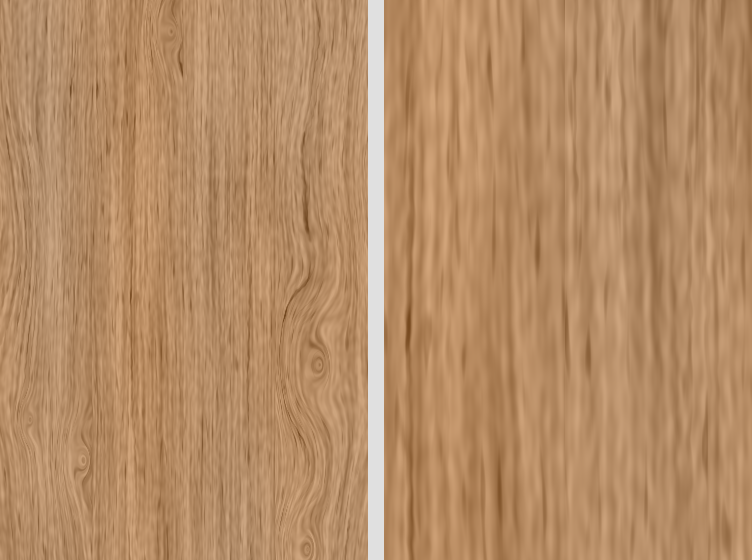
Left, the full canvas; right, a detail of the centre.
This texture is drawn by a Shadertoy shader. Its source:

```glsl
#define DARK vec3(0.55, 0.39, 0.24)
#define LIGHT vec3(0.76, 0.60, 0.45)
#define GREY_SHIFT vec3(-0.040, 0.0, 0.036)
#define PLANK_TONE vec4(0.76, 0.74, 0.83, 0.82)
#define FIGURE vec4(0.70, 0.42, 0.06, 0.90)
#define PLANK_WIDTH 0.1635
#define CLOUDS 0.30
#define FIBRE 0.62
#define RINGS 0.42
#define LINES 0.34
#define PORES 0.55
#define VEINS 0.72

// Knots: centre x, centre y, radius, plank index
const vec4 KNOTS[5] = vec4[5](
    vec4(0.306, 0.945, 0.020, 1.0),
    vec4(0.150, 0.180, 0.022, 0.0),
    vec4(0.055, 0.250, 0.012, 0.0),
    vec4(0.570, 0.345, 0.034, 3.0),
    vec4(0.550, 0.020, 0.026, 3.0));

vec2 hashGradient(vec2 cell) {
    vec3 p = fract(cell.xyx * vec3(0.1031, 0.1030, 0.0973));
    p += dot(p, p.yzx + 33.33);
    return 2.0 * fract((p.xx + p.yz) * p.zy) - 1.0;
}

float gradientNoise(vec2 p) {
    vec2 i = floor(p), f = fract(p);
    vec2 u = f * f * f * (f * (f * 6.0 - 15.0) + 10.0);
    vec2 e = vec2(1.0, 0.0);
    float low = mix(dot(hashGradient(i), f),
                    dot(hashGradient(i + e), f - e), u.x);
    float high = mix(dot(hashGradient(i + e.yx), f - e.yx),
                     dot(hashGradient(i + 1.0), f - 1.0), u.x);
    return mix(low, high, u.y);
}

// Soft line where a value passes through zero
float contourLine(float value, float width) {
    return 1.0 - smoothstep(0.2 * width, width, abs(value));
}

// Grain coordinate across the fibres in x, knot darkness in y
vec2 grainField(vec2 uv, float plank, float figure, vec2 seed) {
    float bend = gradientNoise(uv * vec2(7.0, 2.6) + seed);
    float ripple = gradientNoise(uv * vec2(22.0, 9.0) + seed);
    float grain = uv.x + figure * (0.11 * bend + 0.010 * ripple);
    float core = 0.0;
    for (int i = 0; i < KNOTS.length(); i++) {
        vec4 knot = KNOTS[i];
        if (knot.w != plank) continue;
        vec2 d = (uv - knot.xy) / (knot.z * vec2(1.0, 1.7));
        float r = length(d + 0.3 * vec2(ripple, bend));
        grain = mix(grain, knot.x + 2.2 * knot.z * r, exp(-0.4 * r * r));
        core += exp(-5.0 * r * r);
    }
    return vec2(grain, core);
}

void mainImage(out vec4 fragColor, in vec2 fragCoord) {
    vec2 uv = fragCoord / iResolution.y;
    float plank = clamp(floor(uv.x / PLANK_WIDTH), 0.0, 3.0);
    float figure = FIGURE[int(plank)];
    vec2 seed = vec2(17.3, 41.7) * (plank + 1.0);

    // Grain flow with frayed edges
    vec2 field = grainField(uv, plank, figure, seed);
    float fray = gradientNoise(uv * vec2(130.0, 70.0) + seed);
    float grain = field.x + 0.0025 * fray;
    float fibreX = mix(uv.x, field.x, 0.6);

    // Broad clouds and growth rings
    float cloud = gradientNoise(uv * vec2(12.0, 1.8) + seed);
    float tone = PLANK_TONE[int(plank)] + 0.04 + CLOUDS * cloud;
    float ring = gradientNoise(vec2(grain * 125.0, uv.y * 2.2) + seed);
    tone += RINGS * (0.5 + 0.6 * figure) * ring;

    // Thin dark growth lines, fading in and out
    float lineFade = gradientNoise(uv * vec2(16.0, 2.5) + seed.yx);
    float line = gradientNoise(vec2(grain * 75.0, uv.y * 1.2) - seed);
    tone -= LINES * contourLine(line, 0.13) * smoothstep(-0.1, 0.4, lineFade);

    // Long and fine fibres
    tone += 0.6 * FIBRE * gradientNoise(vec2(fibreX * 52.0, uv.y * 1.2) + seed);
    tone += FIBRE * gradientNoise(vec2(fibreX * 205.0, uv.y * 5.0) + seed);
    tone += 0.75 * FIBRE * gradientNoise(vec2(fibreX * 241.0, uv.y * 47.0));

    // Short dark pores
    float pore = gradientNoise(vec2(fibreX * 215.0, uv.y * 19.0) - seed);
    tone -= PORES * smoothstep(0.18, 0.5, pore);

    // Long thin veins with a brown flank on one side
    float wander = gradientNoise(vec2(seed.x, uv.y * 2.0));
    float across = (fract(grain * 10.0 + 0.35 * wander) - 0.5) / 10.0;
    float gate = gradientNoise(vec2(uv.x * 9.0, uv.y * 1.5) - seed);
    float strength = smoothstep(0.04, 0.26, gate);
    float vein = contourLine(across, 0.0015 + 0.0018 * strength);
    float flank = smoothstep(-0.001, 0.001, across) * exp(-120.0 * abs(across));
    tone -= VEINS * strength * (vein * (0.8 + pore) + 0.35 * flank);

    // Knot hearts and plank seams
    tone -= 0.28 * field.y;
    float nearest = clamp(round(uv.x / PLANK_WIDTH), 1.0, 3.0);
    float seam = abs(uv.x - nearest * PLANK_WIDTH);
    tone -= 0.16 * (1.0 - smoothstep(0.0005, 0.003, seam));

    vec3 colour = mix(DARK, LIGHT, clamp(tone, -0.5, 1.2));
    colour += GREY_SHIFT * gradientNoise(uv * vec2(6.0, 1.5) + 9.0);
    fragColor = vec4(colour, 1.0);
}
```
